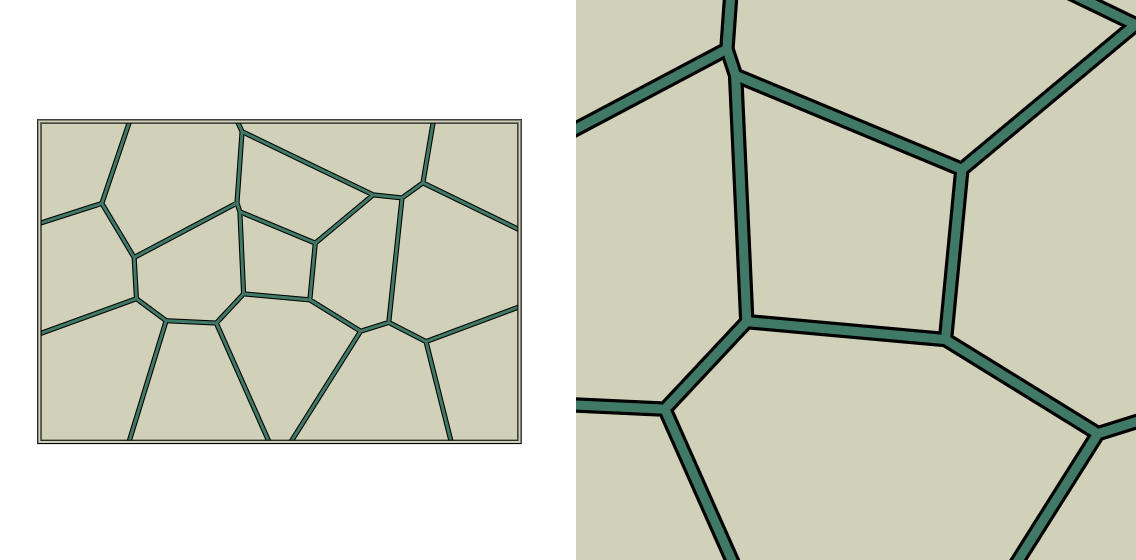
Left, the full canvas; right, a detail of the centre.
Reproduce this pattern procedurally as a Shadertoy shader.

```glsl
// Framed stone panel split into angular slabs by outlined green joints, on a white ground.

const vec3 WHITE = vec3(1.0);
const vec3 STONE = vec3(0.82, 0.82, 0.73);
const vec3 INK   = vec3(0.0);
const vec3 JOINT = vec3(0.25, 0.48, 0.40);

const vec2 PANEL_CENTER = vec2(0.499, 0.497);
const vec2 PANEL_HALF   = vec2(0.4326, 0.29);
const ivec2 SLABS = ivec2(5, 3);
const float JITTER = 0.88;
const float LINE_HALF  = 0.00098;  // half width of a frame line
const float INNER_LINE = 0.00684;  // depth of the inner frame line
const float JOINT_HALF = 0.0027;   // half width of the green core
const float INK_HALF   = 0.0046;   // half width including the dark rims

// Two random values in 0..1 for an integer cell
vec2 hash2(ivec2 cell, uint seed) {
    uvec2 v = uvec2(cell) * 1664525u + 1013904223u + seed;
    v.x += v.y * 1664525u;
    v.y += v.x * 1664525u;
    v ^= v >> 16u;
    v.x += v.y * 1664525u;
    v.y += v.x * 1664525u;
    v ^= v >> 16u;
    return vec2(v & 65535u) / 65535.0;
}

// Signed distance to a box, negative inside
float boxDistance(vec2 p, vec2 halfSize) {
    vec2 q = abs(p) - halfSize;
    return length(max(q, 0.0)) + min(max(q.x, q.y), 0.0);
}

// Jittered centre of one slab, in panel coordinates
vec2 slabSite(ivec2 cell, vec2 halfSize) {
    vec2 offset = 0.5 + JITTER * (hash2(cell, 71u) - 0.5);
    return ((vec2(cell) + offset) / vec2(SLABS) * 2.0 - 1.0) * halfSize;
}

// Distance to the nearest border between two slabs
float jointDistance(vec2 p, vec2 halfSize) {
    vec2 nearest = vec2(0.0);
    float best = 1e3;
    for (int y = 0; y < SLABS.y; y++)
    for (int x = 0; x < SLABS.x; x++) {
        vec2 site = slabSite(ivec2(x, y), halfSize);
        float d = distance(p, site);
        if (d < best) { best = d; nearest = site; }
    }
    float edge = 1e3;
    for (int y = 0; y < SLABS.y; y++)
    for (int x = 0; x < SLABS.x; x++) {
        vec2 site = slabSite(ivec2(x, y), halfSize);
        vec2 span = site - nearest;
        if (dot(span, span) > 1e-8)
            edge = min(edge, dot(0.5 * (site + nearest) - p, normalize(span)));
    }
    return edge;
}

// Antialiased coverage of the region where d is negative
float coverage(float d, float pixel) {
    return clamp(0.5 - d / pixel, 0.0, 1.0);
}

void mainImage(out vec4 fragColor, in vec2 fragCoord) {
    float pixel = 1.0 / min(iResolution.x, iResolution.y);
    vec2 p = fragCoord / iResolution.xy - PANEL_CENTER;
    float box = boxDistance(p, PANEL_HALF);

    // Slabs and joints
    float joint = jointDistance(p, PANEL_HALF);
    vec3 slabs = mix(STONE, INK, coverage(joint - INK_HALF, pixel));
    slabs = mix(slabs, JOINT, coverage(joint - JOINT_HALF, pixel));

    // Panel on the ground, joints only inside the inner line
    vec3 color = mix(WHITE, STONE, coverage(box, pixel));
    color = mix(color, slabs, coverage(box + INNER_LINE, pixel));

    // Double frame
    float outer = abs(box + LINE_HALF) - LINE_HALF;
    float inner = abs(box + INNER_LINE) - LINE_HALF;
    color = mix(color, INK, coverage(min(outer, inner), pixel));

    fragColor = vec4(color, 1.0);
}
```
